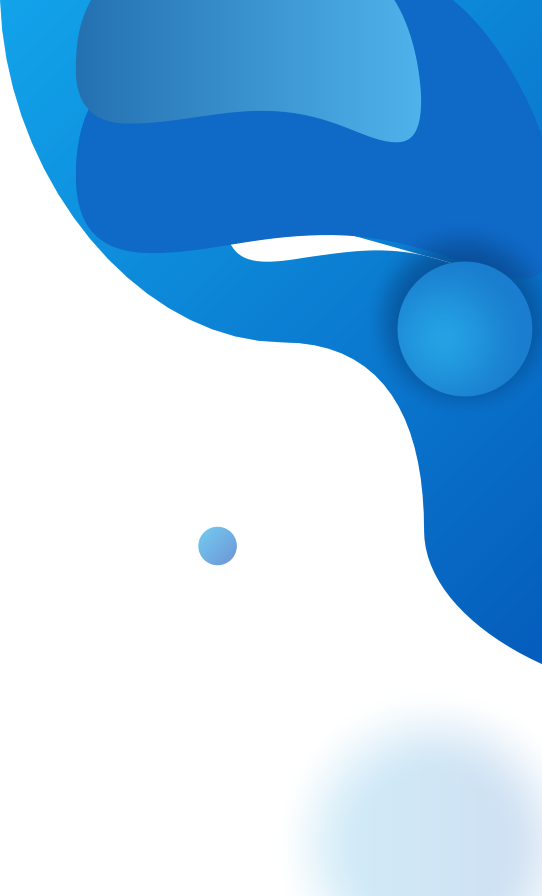
This background is drawn by a Shadertoy shader. Its source:

```glsl
// Adds one straight edge to an outline; path.x = squared distance, path.y = side sign
void lineTo(inout vec2 path, vec2 p, vec2 a, vec2 b) {
    vec2 e = b - a, w = p - a;
    vec2 gap = w - e * clamp(dot(w, e) / dot(e, e), 0.0, 1.0);
    path.x = min(path.x, dot(gap, gap));
    bvec3 c = bvec3(p.y >= a.y, p.y < b.y, e.x * w.y > e.y * w.x);
    if (all(c) || all(not(c))) path.y = -path.y;
}

// Adds a cubic curve, then moves the pen to its end
void curveTo(inout vec2 path, vec2 p, inout vec2 pen, vec2 b, vec2 c, vec2 d) {
    vec2 a = pen, last = pen;
    for (int i = 1; i <= 18; i++) {
        float t = float(i) / 18.0, u = 1.0 - t;
        vec2 next = u*u*u*a + 3.0*u*u*t*b + 3.0*u*t*t*c + t*t*t*d;
        lineTo(path, p, last, next);
        last = next;
    }
    pen = d;
}

// Closes an outline above the canvas
float closeOver(vec2 path, vec2 p, vec2 pen, vec2 start) {
    vec2 left = vec2(pen.x, -1.0), right = vec2(start.x, -1.0);
    lineTo(path, p, pen, left);
    lineTo(path, p, left, right);
    lineTo(path, p, right, start);
    return path.y * sqrt(path.x);
}

float waveShape(vec2 p) {
    vec2 path = vec2(1e5, 1.0), start = vec2(6.0, 6.31), pen = start;
    curveTo(path, p, pen, vec2(5.5, 6.08), vec2(5.1, 5.9), vec2(4.64, 5.69));
    curveTo(path, p, pen, vec2(4.05, 5.42), vec2(3.635, 5.0), vec2(3.635, 4.55));
    curveTo(path, p, pen, vec2(3.635, 3.6), vec2(3.3, 2.935), vec2(2.42, 2.935));
    curveTo(path, p, pen, vec2(1.2, 2.93), vec2(0.05, 1.55), vec2(0.0, 0.0));
    return closeOver(path, p, pen, start);
}

float sliverShape(vec2 p) {
    vec2 path = vec2(1e5, 1.0), start = vec2(3.92, 2.27), pen = start;
    curveTo(path, p, pen, vec2(3.4, 2.1), vec2(3.15, 2.13), vec2(2.6, 2.21));
    curveTo(path, p, pen, vec2(2.2, 2.28), vec2(2.05, 2.24), vec2(1.97, 2.08));
    lineTo(path, p, pen, vec2(2.6, 1.9));
    lineTo(path, p, vec2(2.6, 1.9), start);
    return path.y * sqrt(path.x);
}

float darkShape(vec2 p) {
    vec2 path = vec2(1e5, 1.0), start = vec2(3.88, 0.0), pen = start;
    curveTo(path, p, pen, vec2(4.2, 0.25), vec2(4.5, 0.75), vec2(4.64, 1.15));
    curveTo(path, p, pen, vec2(4.8, 1.6), vec2(4.85, 2.38), vec2(4.5, 2.39));
    curveTo(path, p, pen, vec2(4.2, 2.39), vec2(3.6, 2.02), vec2(2.85, 2.015));
    curveTo(path, p, pen, vec2(2.2, 2.01), vec2(1.8, 2.17), vec2(1.3, 2.17));
    curveTo(path, p, pen, vec2(0.8, 2.17), vec2(0.65, 1.9), vec2(0.65, 1.5));
    curveTo(path, p, pen, vec2(0.65, 1.2), vec2(0.72, 0.95), vec2(0.85, 0.8));
    return closeOver(path, p, pen, start);
}

float lightShape(vec2 p) {
    vec2 path = vec2(1e5, 1.0), start = vec2(3.38, 0.0), pen = start;
    curveTo(path, p, pen, vec2(3.52, 0.22), vec2(3.6, 0.55), vec2(3.61, 0.85));
    curveTo(path, p, pen, vec2(3.61, 1.1), vec2(3.55, 1.22), vec2(3.4, 1.22));
    curveTo(path, p, pen, vec2(3.12, 1.22), vec2(2.85, 0.95), vec2(2.25, 0.95));
    curveTo(path, p, pen, vec2(1.85, 0.95), vec2(1.5, 1.06), vec2(1.1, 1.06));
    curveTo(path, p, pen, vec2(0.8, 1.06), vec2(0.65, 0.9), vec2(0.65, 0.6));
    curveTo(path, p, pen, vec2(0.65, 0.3), vec2(0.7, 0.15), vec2(0.78, 0.0));
    return closeOver(path, p, pen, start);
}

void paint(inout vec3 color, vec3 ink, float dist) {
    float soft = 5.0 / iResolution.y;
    color = mix(color, ink, smoothstep(soft, -soft, dist));
}

void mainImage(out vec4 fragColor, in vec2 fragCoord) {
    // Canvas is 7.68 units tall, with y running downward
    vec2 p = vec2(fragCoord.x, iResolution.y - fragCoord.y) * 7.68 / iResolution.y;
    vec3 color = vec3(1.0);

    // Blurred disc in the lower corner
    vec3 haze = mix(vec3(0.82, 0.92, 0.97), vec3(0.81, 0.88, 0.95), smoothstep(2.8, 4.6, p.x));
    color = mix(color, haze, smoothstep(1.38, 0.6, length(p - vec2(3.7, 7.25))));

    // Layered waves
    float slope = clamp((p.x + p.y) / 10.0, 0.0, 1.0);
    paint(color, mix(vec3(0.07, 0.64, 0.92), vec3(0.02, 0.37, 0.74), slope), waveShape(p));
    paint(color, vec3(1.0), sliverShape(p));
    paint(color, vec3(0.06, 0.41, 0.775), darkShape(p));
    vec3 sheen = mix(vec3(0.14, 0.44, 0.69), vec3(0.31, 0.70, 0.92), (p.x - 0.65) / 2.96);
    paint(color, sheen, lightShape(p));

    // Large ball and its shadow
    float shadow = smoothstep(0.85, 0.48, length(p - vec2(3.97, 2.74)));
    color = mix(color, vec3(0.02, 0.25, 0.50), 0.6 * shadow);
    float shine = smoothstep(0.0, 0.75, length(p - vec2(3.8, 2.9)));
    paint(color, mix(vec3(0.14, 0.63, 0.89), vec3(0.10, 0.49, 0.81), shine),
          length(p - vec2(3.985, 2.82)) - 0.578);

    // Small ball
    vec2 q = p - vec2(1.865, 4.68);
    paint(color, mix(vec3(0.45, 0.77, 0.93), vec3(0.43, 0.61, 0.85),
          clamp(0.5 + (q.x + q.y) * 2.1, 0.0, 1.0)), length(q) - 0.165);

    fragColor = vec4(color, 1.0);
}
```
